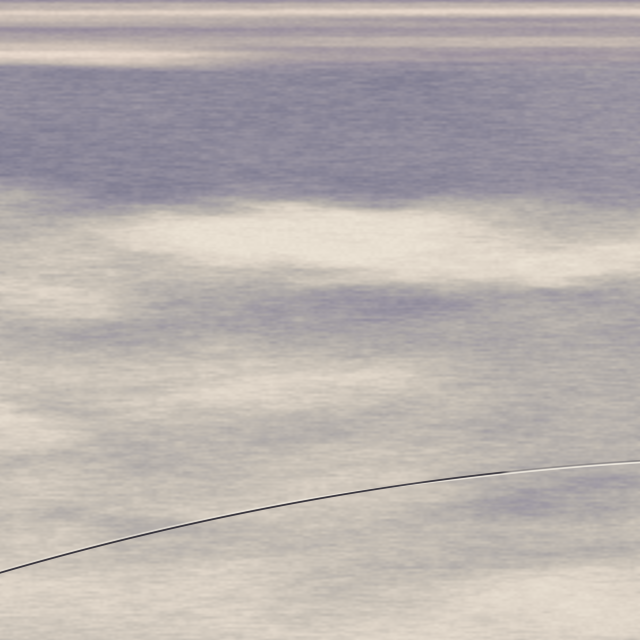
A Shadertoy shader for this texture:

```glsl
// Hazy cream and violet bands with soft clouds, fine level streaks and one thin rising wire.

float hash(vec2 p) {
    vec3 q = fract(p.xyx * vec3(0.1031, 0.1030, 0.0973));
    q += dot(q, q.yzx + 33.33);
    return fract((q.x + q.y) * q.z);
}

float noise(vec2 p) {
    vec2 cell = floor(p), f = fract(p);
    f = f * f * (3.0 - 2.0 * f);
    return mix(mix(hash(cell), hash(cell + vec2(1, 0)), f.x),
               mix(hash(cell + vec2(0, 1)), hash(cell + vec2(1, 1)), f.x), f.y);
}

float fbm(vec2 p) {
    float sum = 0.0, amp = 0.5;
    for (int i = 0; i < 5; i++) {
        sum += amp * noise(p);
        p = p * 2.03 + vec2(17.3, 9.1);
        amp *= 0.5;
    }
    return sum;
}

// Soft oval patch, 1 in the middle and 0 outside
float patchAt(vec2 p, vec2 center, vec2 radius) {
    return 1.0 - smoothstep(0.35, 1.1, length((p - center) / radius));
}

// Tone 0 is violet, tone 4 is cream
vec3 ramp(float tone) {
    vec3 c = mix(vec3(0.51, 0.50, 0.58), vec3(0.60, 0.58, 0.63), clamp(tone, 0.0, 1.0));
    c = mix(c, vec3(0.69, 0.67, 0.66), clamp(tone - 1.0, 0.0, 1.0));
    c = mix(c, vec3(0.78, 0.75, 0.71), clamp(tone - 2.0, 0.0, 1.0));
    c = mix(c, vec3(0.87, 0.83, 0.78), clamp(tone - 3.0, 0.0, 1.0));
    return c + vec3(0.04, 0.045, 0.04) * clamp(tone - 4.0, 0.0, 1.0);
}

void mainImage(out vec4 fragColor, in vec2 fragCoord) {
    vec2 uv = fragCoord / iResolution.xy;

    // Ragged, slightly tilted cloud space
    vec2 p = uv;
    p.y += 0.055 * (fbm(uv * vec2(5.0, 14.0)) - 0.48);
    p.y += 0.016 * (noise(uv * vec2(9.0, 90.0)) - 0.5);
    p.x += 0.12 * (noise(uv * vec2(3.0, 45.0)) - 0.5);

    // Broad bands from the bottom upward
    float tone = mix(3.75, 2.75, smoothstep(0.02, 0.24, p.y));
    tone = mix(tone, 1.75, smoothstep(0.41, 0.49, p.y));
    tone = mix(tone, 2.75, smoothstep(0.52, 0.60, p.y));
    tone = mix(tone, 0.4, smoothstep(0.655, 0.72, p.y));

    // Drifting wisps, weaker inside the violet band
    float violet = smoothstep(0.66, 0.72, p.y);
    vec2 drift = vec2(uv.x, uv.y - 0.09 * uv.x);
    tone += (fbm(drift * vec2(3.5, 17.0) + 4.0) - 0.48) * mix(2.6, 0.9, violet);

    // Bright clouds and shaded hollows
    tone += 1.9 * patchAt(p, vec2(0.48, 0.635), vec2(0.34, 0.065));
    tone += 1.3 * patchAt(p, vec2(0.68, 0.585), vec2(0.28, 0.05));
    tone += 1.4 * patchAt(p, vec2(0.98, 0.585), vec2(0.20, 0.035));
    tone += 1.6 * patchAt(p, vec2(0.04, 0.53), vec2(0.22, 0.045));
    tone += 1.6 * patchAt(p, vec2(0.03, 0.325), vec2(0.15, 0.042));
    tone += 0.7 * patchAt(p, vec2(0.55, 0.385), vec2(0.28, 0.05));
    tone -= 0.9 * patchAt(p, vec2(0.19, 0.18), vec2(0.13, 0.035));
    tone -= 0.8 * patchAt(p, vec2(0.92, 0.22), vec2(0.25, 0.04));
    tone += 0.6 * smoothstep(0.6, 1.1, uv.x) * violet;

    // Straight stripes along the top edge
    float top = smoothstep(0.885, 0.91, uv.y + 0.012 * (noise(uv * vec2(4.0, 60.0)) - 0.5));
    float stripes = 1.9 + 2.0 * (noise(vec2(uv.x * 1.2, uv.y * 130.0)) - 0.5);
    stripes += 1.8 * patchAt(uv, vec2(0.08, 0.915), vec2(0.36, 0.024));
    stripes += 1.8 * exp(-pow((uv.y - 0.981) / 0.006, 2.0));
    tone = mix(tone, stripes, top);

    // Fine woven streaks
    float streak = noise(uv * vec2(28.0, 230.0)) + noise(uv * vec2(75.0, 256.0) + 31.0) - 1.0;
    tone += streak * mix(0.55, 0.3, top);
    vec3 color = ramp(tone);
    color += 0.022 * (noise(uv * vec2(170.0, 256.0) + 7.0) - 0.5);
    color += top * vec3(0.012, -0.008, -0.004);

    // Rising wire: dark core, pale glint that crosses from above to below
    float slope = 0.29 - 0.23 * uv.x;
    float d = (uv.y - (0.105 + 0.29 * uv.x - 0.115 * uv.x * uv.x)) / sqrt(1.0 + slope * slope);
    float soft = 0.7 / iResolution.y;
    float side = mix(0.0026, -0.0024, smoothstep(0.45, 0.75, uv.x));
    float glint = 1.0 - smoothstep(0.0015 - soft, 0.0015 + soft, abs(d - side));
    float core = 1.0 - smoothstep(0.0014 - soft, 0.0014 + soft, abs(d));
    float broken = smoothstep(0.3, 0.6, noise(vec2(uv.x * 16.0, 3.0)));
    core *= mix(0.92, 0.25 + 0.6 * broken, smoothstep(0.6, 0.8, uv.x));
    color = mix(color, vec3(0.95, 0.93, 0.89), glint * mix(0.5, 0.9, uv.x));
    color = mix(color, vec3(0.17, 0.16, 0.20), core);

    fragColor = vec4(clamp(color, 0.0, 1.0), 1.0);
}
```
